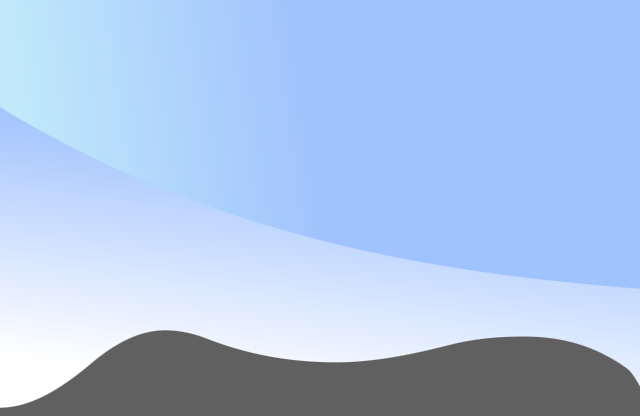
This background is drawn by a Shadertoy shader. Its source:

```glsl
const vec3 SKY_BLUE = vec3(0.631, 0.763, 0.992);
const vec3 SKY_CYAN = vec3(0.755, 0.915, 0.980);
const vec3 MIST_WHITE = vec3(1.0);
const vec3 HILL_GRAY = vec3(0.378);

// Hill outline knots: position, height, slope
const int KNOT_COUNT = 9;
const vec3 HILL_KNOTS[KNOT_COUNT] = vec3[KNOT_COUNT](
    vec3(0.000, 0.020, 0.00), vec3(0.143, 0.127, 1.30),
    vec3(0.258, 0.206, 0.00), vec3(0.323, 0.186, -0.60),
    vec3(0.525, 0.129, 0.00), vec3(0.703, 0.171, 0.39),
    vec3(0.818, 0.191, 0.00), vec3(0.979, 0.115, -1.10),
    vec3(1.000, 0.071, -2.80));

// Cubic Hermite curve between two knots
float hermite(vec3 a, vec3 b, float x) {
    float span = b.x - a.x;
    float t = clamp((x - a.x) / span, 0.0, 1.0);
    float s = 1.0 - t;
    float ends = mix(a.y, b.y, t * t * (3.0 - 2.0 * t));
    return ends + span * t * s * (a.z * s - b.z * t);
}

float hillHeight(float x) {
    float height = HILL_KNOTS[0].y;
    for (int i = 0; i < KNOT_COUNT - 1; i++) {
        if (x >= HILL_KNOTS[i].x) {
            height = hermite(HILL_KNOTS[i], HILL_KNOTS[i + 1], x);
        }
    }
    return height;
}

// Long sweeping edge between sky and mist
float mistHeight(float x) {
    return 0.742 + x * (-0.926 + x * (0.661 - 0.171 * x));
}

// Antialiased coverage of the region below a curve
float below(float height, float y) {
    float gap = height - y;
    return clamp(gap / max(fwidth(gap), 1e-5) + 0.5, 0.0, 1.0);
}

// Linear two-colour gradient along a tilted axis
vec3 tiltedGradient(vec3 from, vec3 to, vec2 p, vec2 axis, float start) {
    return mix(from, to, clamp(dot(p, axis) - start, 0.0, 1.0));
}

void mainImage(out vec4 fragColor, in vec2 fragCoord) {
    vec2 uv = fragCoord / iResolution.xy;
    vec2 fromTop = vec2(uv.x, 1.0 - uv.y);

    // Sky fades sideways, mist fades downward
    vec3 sky = tiltedGradient(SKY_CYAN, SKY_BLUE, fromTop, vec2(2.17, -0.20), 0.0);
    vec3 mist = tiltedGradient(SKY_BLUE, MIST_WHITE, fromTop, vec2(-0.35, 1.66), 0.42);

    // Layers from back to front
    vec3 color = mix(sky, mist, below(mistHeight(uv.x), uv.y));
    color = mix(color, HILL_GRAY, below(hillHeight(uv.x), uv.y));
    fragColor = vec4(color, 1.0);
}
```
